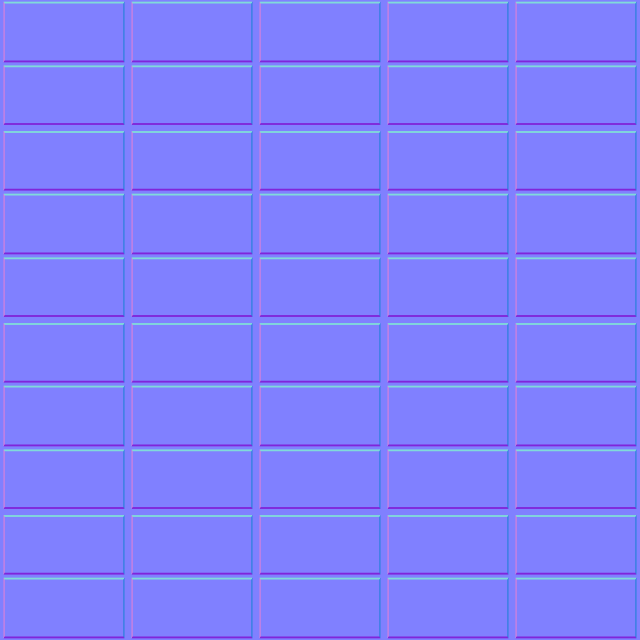
Reproduce this texture map procedurally as a Shadertoy shader.

```glsl
// Tangent-space normal map of a stacked grid of flat tiles with thin mitred bevels.

#define TILES vec2(5.0, 10.0)            // repeats across and down
#define HALF_SIZE vec2(0.0945, 0.0465)   // half extent of a tile
#define TALL_EXTRA 0.0009                // extra half height of every third row
#define ROW_SHIFT 0.0013                 // vertical drift of the rows between
#define BEVEL vec2(0.0018, 0.0029)       // bevel width: sides, top and bottom
#define BEVEL_SLOPE 1.0                  // tangent of the bevel angle

// Coverage of a box edge, given the distance inside it and the pixel size.
float boxCoverage(vec2 inside, vec2 pixel) {
    vec2 c = clamp(inside / pixel + 0.5, 0.0, 1.0);
    return c.x * c.y;
}

// Pack a normal into colour.
vec3 encodeNormal(vec3 n) {
    return normalize(n) * 0.5 + 0.5;
}

void mainImage(out vec4 fragColor, in vec2 fragCoord) {
    vec2 pixel = 1.0 / iResolution.xy;
    vec2 uv = fragCoord * pixel;

    // Tile lookup; spacing follows a three-row rhythm counted from the top.
    vec2 cell = floor(uv * TILES);
    float rhythm = mod(TILES.y - 1.0 - cell.y, 3.0);
    float tall = 1.0 - step(0.5, rhythm);
    float drift = (1.0 - tall) * (3.0 - 2.0 * rhythm) * ROW_SHIFT;

    vec2 center = (cell + 0.5) / TILES + vec2(0.0, drift);
    vec2 halfSize = HALF_SIZE + vec2(0.0, tall * TALL_EXTRA);
    vec2 p = uv - center;
    vec2 inside = halfSize - abs(p);

    // The bevel is the rim between the outer and inner boxes.
    float rim = boxCoverage(inside, pixel) - boxCoverage(inside - BEVEL, pixel);

    // Left and right tilt inward, top and bottom outward; the corners are mitred.
    vec3 sideColor = encodeNormal(vec3(-sign(p.x) * BEVEL_SLOPE, 0.0, 1.0));
    vec3 capColor = encodeNormal(vec3(0.0, sign(p.y) * BEVEL_SLOPE, 1.0));
    vec2 depth = inside / BEVEL;
    float cap = clamp((depth.x - depth.y) * BEVEL.x / pixel.x + 0.5, 0.0, 1.0);

    vec3 flatColor = encodeNormal(vec3(0.0, 0.0, 1.0));
    vec3 color = mix(flatColor, mix(sideColor, capColor, cap), rim);
    fragColor = vec4(color, 1.0);
}
```
